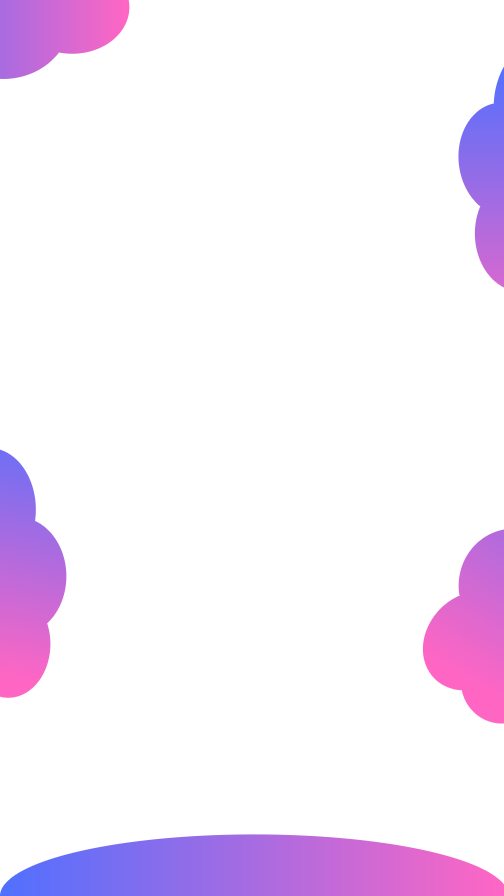
A WebGL 2 fragment shader for this background:

```glsl
#version 300 es
precision highp float;
// Gradient clouds peeking in from the edges of a white page, above a low hill.
// Each cloud is a union of ellipse distances, filled by one linear gradient.
// Layout units: the canvas is 9 wide and 16 high, origin at the lower left.

uniform vec2 u_resolution;
out vec4 fragColor;

const vec2 CANVAS = vec2(9.0, 16.0);
const vec3 PAPER = vec3(1.0);
const vec3 BLUE = vec3(0.31, 0.44, 1.0);
const vec3 PINK = vec3(1.0, 0.40, 0.765);
const float LEAN = 0.12;      // slight tilt of the upper right cloud
const float DIAGONAL = 0.785; // tilt of the lower right lobe

// Approximate signed distance to an ellipse turned by tilt radians
float ellipse(vec2 p, vec2 centre, vec2 radii, float tilt) {
    float c = cos(tilt), s = sin(tilt);
    vec2 d = p - centre;
    vec2 q = vec2(c * d.x + s * d.y, c * d.y - s * d.x) / radii;
    float k = length(q);
    return k * (k - 1.0) / max(length(q / radii), 1e-4);
}

float lobe(vec2 p, vec2 centre, vec2 radii) {
    return ellipse(p, centre, radii, 0.0);
}

float union3(float a, float b, float c) {
    return min(a, min(b, c));
}

// Blue at start, pink at end
vec3 gradient(vec2 p, vec2 start, vec2 end) {
    vec2 axis = end - start;
    float t = dot(p - start, axis) / dot(axis, axis);
    return mix(BLUE, PINK, clamp(t, 0.0, 1.0));
}

// Lay a smooth-edged shape over the colour below
vec3 paint(vec3 below, vec3 fill, float dist, float pixel) {
    return mix(below, fill, clamp(0.5 - dist / pixel, 0.0, 1.0));
}

void main() {
    vec2 p = gl_FragCoord.xy / u_resolution * CANVAS;
    float pixel = max(CANVAS.x / u_resolution.x, CANVAS.y / u_resolution.y);
    vec3 color = PAPER;

    // Upper left cloud
    float shape = min(lobe(p, vec2(1.29, 15.87), vec2(1.02, 0.83)),
                      lobe(p, vec2(0.06, 15.69), vec2(1.21, 1.10)));
    color = paint(color, gradient(p, vec2(-2.3, 15.0), vec2(2.27, 15.0)), shape, pixel);

    // Upper right cloud
    shape = union3(lobe(p, vec2(9.69, 14.08), vec2(0.875, 1.19)),
                   ellipse(p, vec2(9.0, 13.15), vec2(0.81, 1.02), LEAN),
                   lobe(p, vec2(9.31, 11.83), vec2(0.83, 1.04)));
    color = paint(color, gradient(p, vec2(9.0, 14.92), vec2(9.0, 9.6)), shape, pixel);

    // Lower left cloud
    shape = union3(lobe(p, vec2(-0.19, 6.90), vec2(0.83, 1.10)),
                   lobe(p, vec2(0.31, 5.71), vec2(0.875, 1.06)),
                   lobe(p, vec2(0.15, 4.50), vec2(0.75, 0.96)));
    color = paint(color, gradient(p, vec2(0.0, 8.92), vec2(-0.96, 4.11)), shape, pixel);

    // Lower right cloud
    shape = union3(lobe(p, vec2(9.17, 5.54), vec2(0.98, 1.02)),
                   ellipse(p, vec2(8.44, 4.56), vec2(0.96, 0.81), DIAGONAL),
                   lobe(p, vec2(8.96, 3.83), vec2(0.73, 0.75)));
    color = paint(color, gradient(p, vec2(9.0, 10.21), vec2(6.08, 5.14)), shape, pixel);

    // Hill along the bottom edge
    shape = lobe(p, vec2(4.54, 0.0), vec2(4.54, 1.10));
    color = paint(color, gradient(p, vec2(0.0), vec2(9.0, 0.0)), shape, pixel);

    fragColor = vec4(color, 1.0);
}
```
